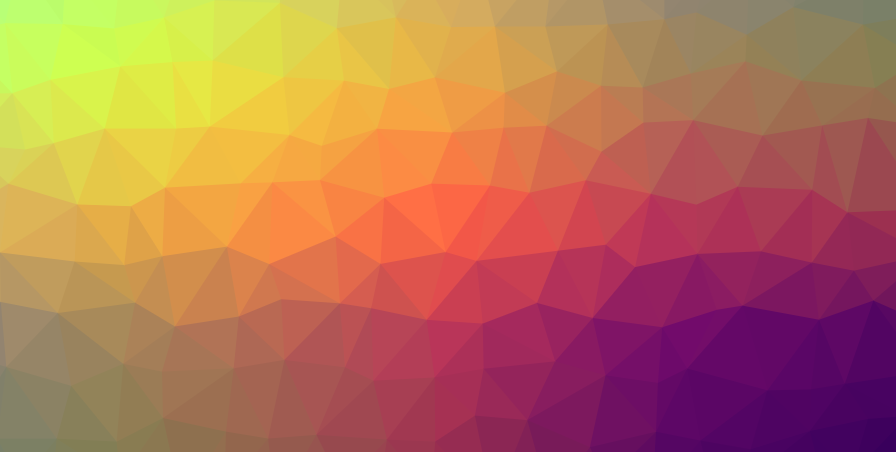
A WebGL 1 fragment shader for this background:

```glsl
precision highp float;
// Low-poly mesh of flat triangles over a green, coral and purple diagonal gradient.

uniform vec2 u_resolution;

// Mesh, in units of the canvas height
const vec2 CELL = vec2(0.117, 0.131);
const vec2 MESH_OFFSET = vec2(0.03, 0.045);
const float JITTER = 0.62;
const float SHADE_VARIATION = 0.022;

// Palette, from the first end of each axis to the last
const vec3 GREEN  = vec3(0.72, 1.00, 0.46);
const vec3 LIME   = vec3(0.82, 1.00, 0.29);
const vec3 AMBER  = vec3(0.94, 0.84, 0.25);
const vec3 CORAL  = vec3(1.00, 0.37, 0.27);
const vec3 PLUM   = vec3(0.44, 0.04, 0.42);
const vec3 PURPLE = vec3(0.22, 0.00, 0.36);

float hash(vec2 p) {
    return fract(sin(dot(p, vec2(127.1, 311.7))) * 43758.5);
}

vec3 palette(float t) {
    vec3 color = mix(GREEN, LIME, clamp(t / 0.125, 0.0, 1.0));
    color = mix(color, AMBER, clamp((t - 0.125) / 0.125, 0.0, 1.0));
    color = mix(color, CORAL, clamp((t - 0.25) / 0.25, 0.0, 1.0));
    color = mix(color, PLUM, clamp((t - 0.5) / 0.25, 0.0, 1.0));
    return mix(color, PURPLE, clamp((t - 0.75) / 0.25, 0.0, 1.0));
}

// Equal blend of one palette running rightwards and one running downwards
vec3 gradient(vec2 p) {
    float aspect = u_resolution.x / u_resolution.y;
    return 0.5 * (palette(p.x / aspect) + palette(1.0 - p.y));
}

// Grid point moved at random within its cell
vec2 meshVertex(vec2 id) {
    vec2 random = vec2(hash(id), hash(id + 57.3));
    return (id + (random - 0.5) * JITTER) * CELL + MESH_OFFSET;
}

// Signed distance to the line a-b, positive on its left
float edgeDistance(vec2 p, vec2 a, vec2 b) {
    vec2 edge = normalize(b - a);
    vec2 offset = p - a;
    return edge.x * offset.y - edge.y * offset.x;
}

// Flat colour weighted by smooth coverage, with the weight in alpha
vec4 triangle(vec2 p, vec2 a, vec2 b, vec2 c) {
    float inside = min(edgeDistance(p, a, b),
                       min(edgeDistance(p, b, c), edgeDistance(p, c, a)));
    float coverage = clamp(inside * u_resolution.y + 0.5, 0.0, 1.0);
    vec2 centroid = (a + b + c) / 3.0;
    float shade = 1.0 + (hash(centroid) - 0.5) * SHADE_VARIATION;
    return vec4(gradient(centroid) * shade, 1.0) * coverage;
}

// Mesh cell split along its shorter diagonal
vec4 quad(vec2 p, vec2 id) {
    vec2 a = meshVertex(id);
    vec2 b = meshVertex(id + vec2(1.0, 0.0));
    vec2 c = meshVertex(id + vec2(1.0, 1.0));
    vec2 d = meshVertex(id + vec2(0.0, 1.0));
    if (distance(a, c) < distance(b, d)) {
        return triangle(p, a, b, c) + triangle(p, a, c, d);
    }
    return triangle(p, a, b, d) + triangle(p, b, c, d);
}

void main() {
    vec2 p = gl_FragCoord.xy / u_resolution.y;
    vec2 cell = floor((p - MESH_OFFSET) / CELL);

    // Gather the triangles that may reach this point
    vec4 sum = vec4(0.0);
    for (int y = -1; y <= 1; y++) {
        for (int x = -1; x <= 1; x++) {
            sum += quad(p, cell + vec2(float(x), float(y)));
        }
    }
    gl_FragColor = vec4(sum.rgb / max(sum.a, 0.001), 1.0);
}
```
